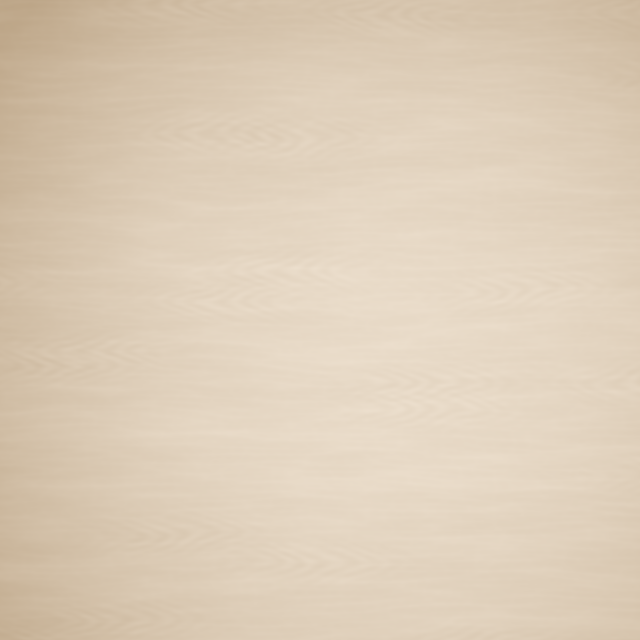
Reproduce this texture procedurally as a WebGL 2 fragment shader.

```glsl
#version 300 es
precision highp float;
// Pale, fine-grained wood with faint arched figures and an off-centre vignette.

uniform vec2 u_resolution;
out vec4 outColor;

const vec3 LIGHT_WOOD = vec3(0.908, 0.853, 0.780);
const vec3 DARK_WOOD = vec3(0.765, 0.680, 0.570);
const vec3 GRAIN_TINT = vec3(0.85, 1.0, 1.2);      // grain takes more blue than red
const vec2 GLOW_CENTRE = vec2(0.62, 0.43);
const vec2 GLOW_FALLOFF = vec2(1.6, 1.4);
const float EDGE_BOOST = 0.2;
const vec2 FIBRE_CELLS = vec2(13.0, 125.0);
const vec2 STREAK_CELLS = vec2(4.0, 38.0);
const vec2 MOTTLE_CELLS = vec2(75.0, 110.0);
const vec2 FIGURE_CELLS = vec2(3.0, 9.0);
const vec2 FIGURE_SIZE = vec2(0.12, 0.026);
const float FIGURE_SHARE = 0.55;
const float FIBRE_DEPTH = 0.020;
const float STREAK_DEPTH = 0.022;
const float MOTTLE_DEPTH = 0.007;
const float FIGURE_DEPTH = 0.009;
const float BAND_DEPTH = 0.005;
const float CELL_SOFTNESS = 7.0;
const float TAU = 6.28319;

vec2 hash2(vec2 p) {
    vec3 q = fract(p.xyx * vec3(0.1031, 0.1030, 0.0973));
    q += dot(q, q.yzx + 33.33);
    return fract((q.xx + q.yz) * q.zy);
}

// Smooth cellular distance, roughly centred on zero.
float softCells(vec2 p) {
    vec2 cell = floor(p);
    float sum = 0.0;
    for (int y = -1; y <= 1; y++) {
        for (int x = -1; x <= 1; x++) {
            vec2 id = cell + vec2(x, y);
            vec2 d = id + hash2(id + 71.0) - p;
            sum += exp(-CELL_SOFTNESS * dot(d, d));
        }
    }
    return -log(sum + 0.01) / CELL_SOFTNESS - 0.08;
}

// Slow bending of the grain direction.
float grainBend(vec2 p) {
    return 0.0050 * sin(5.0 * p.x + 9.0 * p.y + 0.7)
         + 0.0025 * sin(13.0 * p.x - 17.0 * p.y + 2.1)
         + 0.0010 * sin(31.0 * p.x + 41.0 * p.y);
}

// Uneven horizontal bands from layered sines.
float broadBands(vec2 p) {
    return sin(23.0 * p.y + 1.5 * sin(2.0 * p.x))
         + 0.7 * sin(57.0 * p.y + 2.0 * sin(3.1 * p.x + 1.0))
         + 0.5 * sin(111.0 * p.y + 1.7 * sin(4.3 * p.x + 2.0));
}

// Scattered lens-shaped patches of nested arches.
float archedFigures(vec2 p) {
    vec2 cell = floor(p * FIGURE_CELLS);
    float total = 0.0;
    for (int y = -1; y <= 1; y++) {
        for (int x = -1; x <= 1; x++) {
            vec2 id = cell + vec2(x, y);
            vec2 pick = hash2(id + 19.0);
            vec2 d = p - (id + hash2(id + 43.0)) / FIGURE_CELLS;
            vec2 s = d / FIGURE_SIZE;
            float mask = exp(-dot(s, s)) * step(pick.x, FIGURE_SHARE);
            float side = pick.y < 0.5 ? -1.0 : 1.0;
            float arch = sqrt(d.y * d.y + 0.00003);
            float phase = 75.0 * arch + side * 26.0 * d.x
                        + 0.16 * sin(47.0 * d.x + 90.0 * d.y + TAU * pick.x);
            total += mask * sin(TAU * phase);
        }
    }
    return total;
}

float vignette(vec2 p) {
    vec2 d = p - GLOW_CENTRE;
    float q = dot(d * d, GLOW_FALLOFF);
    return q * (1.0 + EDGE_BOOST * q);
}

void main() {
    vec2 p = gl_FragCoord.xy / u_resolution;
    vec2 g = vec2(p.x, p.y + grainBend(p));

    // Grain from fine to broad
    float grain = FIBRE_DEPTH * softCells(g * FIBRE_CELLS)
                + STREAK_DEPTH * softCells(g * STREAK_CELLS + 5.0)
                + MOTTLE_DEPTH * softCells(p * MOTTLE_CELLS + 11.0)
                + FIGURE_DEPTH * archedFigures(g)
                + BAND_DEPTH * 0.6 * broadBands(g);

    // Overall light
    vec3 wood = mix(LIGHT_WOOD, DARK_WOOD, min(vignette(p), 1.15));
    outColor = vec4(wood + grain * GRAIN_TINT, 1.0);
}
```
